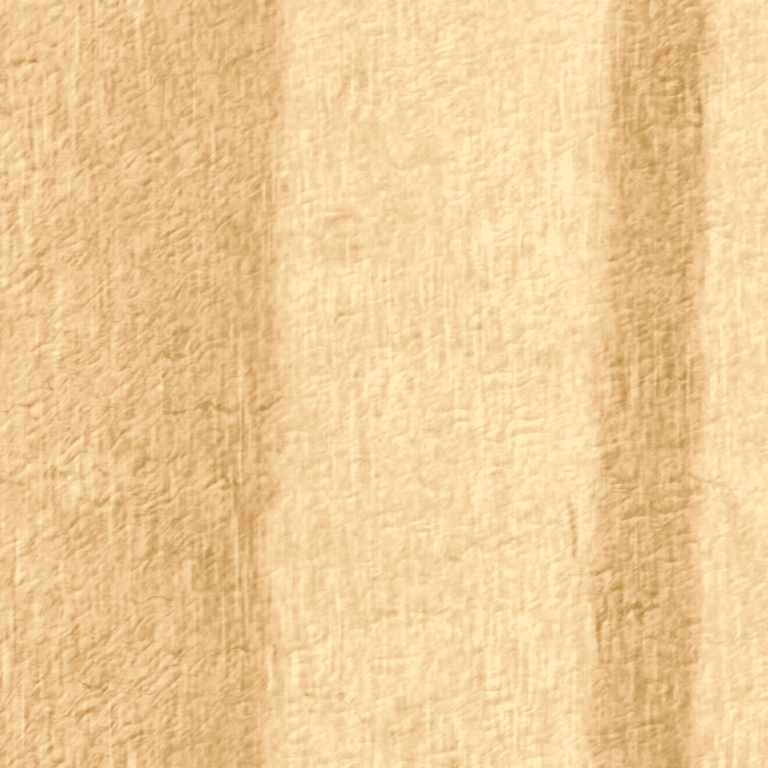
Give the GLSL for this texture, as a WebGL 1 fragment shader.

```glsl
precision highp float;
// Draped cream linen: soft vertical folds, crinkled relief, fine threads and creases.
uniform vec2 u_resolution;

#define SHADOW vec3(0.75, 0.56, 0.30)
#define MIDTONE vec3(0.93, 0.77, 0.555)
#define LIGHT vec3(1.0, 0.92, 0.725)
#define FOLD_LEAN 0.025
#define RELIEF_GAIN 0.44
#define THREAD_GAIN 0.27
#define GRAIN_GAIN 0.24
#define MOTTLE_GAIN 0.18
#define CREASE_GAIN 0.24

float hash(vec2 p) {
  return fract(sin(dot(p, vec2(127.1, 311.7))) * 43758.5453);
}

float noise(vec2 p) {
  vec2 cell = floor(p);
  vec2 f = fract(p);
  f = f * f * (3.0 - 2.0 * f);
  float low = mix(hash(cell), hash(cell + vec2(1.0, 0.0)), f.x);
  float high = mix(hash(cell + vec2(0.0, 1.0)), hash(cell + vec2(1.0, 1.0)), f.x);
  return mix(low, high, f.y);
}

float fbm(vec2 p) {
  float sum = 0.0;
  float amplitude = 0.5;
  for (int i = 0; i < 4; i++) {
    sum += amplitude * noise(p);
    p = p * 2.03 + vec2(17.3, 9.1);
    amplitude *= 0.5;
  }
  return sum;
}

vec2 rotate(vec2 p, float angle) {
  float c = cos(angle);
  float s = sin(angle);
  return vec2(c * p.x + s * p.y, c * p.y - s * p.x);
}

// Billowed height whose valleys form short wrinkles.
float wrinkleHeight(vec2 p) {
  float sum = 0.0;
  float amplitude = 1.0;
  for (int i = 0; i < 3; i++) {
    sum += amplitude * abs(2.0 * noise(p) - 1.0);
    p = rotate(p, 0.3) * 1.8 + vec2(5.7, 13.3);
    amplitude *= 0.55;
  }
  return sum;
}

// Slope of the wrinkles as seen in light from the upper left.
float relief(vec2 p, float angle, vec2 scale) {
  vec2 toLight = vec2(-0.0010, 0.0013);
  vec2 warp = 0.009 * vec2(noise(p * 37.0), noise(p * 37.0 + 41.0));
  vec2 a = rotate(p + warp + toLight, angle) * scale;
  vec2 b = rotate(p + warp - toLight, angle) * scale;
  return wrinkleHeight(b) - wrinkleHeight(a);
}

// Short, rough and sparse lines that run nearly level.
float crease(vec2 p) {
  vec2 q = rotate(p, 0.16) * vec2(7.0, 22.0) + 0.9 * fbm(p * 42.0);
  float line = 1.0 - smoothstep(0.0, 0.10, abs(noise(q) - 0.5));
  float dashes = smoothstep(0.3, 0.65, noise(p * vec2(38.0, 36.0) + 8.0));
  return line * dashes * smoothstep(0.36, 0.72, noise(p * vec2(10.0, 17.0) + 3.7));
}

// Broad light and shade across the folds.
float foldTone(float x) {
  float tone = mix(0.61, 0.49, smoothstep(0.0, 0.14, x));
  tone = mix(tone, 0.39, smoothstep(0.14, 0.33, x));
  tone = mix(tone, 0.77, smoothstep(0.335, 0.385, x));
  tone += 0.06 * smoothstep(0.5, 0.74, x);
  tone = mix(tone, 0.37, smoothstep(0.755, 0.805, x));
  return mix(tone, 0.79, smoothstep(0.895, 0.93, x));
}

// Two upright crevices beside the narrow fold.
float crevices(vec2 p) {
  float sum = 0.0;
  for (int i = 0; i < 2; i++) {
    float k = float(i);
    vec2 d = p - vec2(0.743 + 0.042 * k, 0.32 - 0.14 * k);
    d.x += 0.014 * (noise(vec2(p.y * 34.0, k)) - 0.5);
    float across = 1.0 - smoothstep(0.001, 0.006, abs(d.x));
    float ragged = mix(0.4, 1.0, noise(p * 75.0));
    sum += across * ragged * (1.0 - smoothstep(0.02, 0.07, abs(d.y)));
  }
  return sum;
}

void main() {
  vec2 p = gl_FragCoord.xy / u_resolution;

  // Folds with wandering edges
  float wander = 0.026 * (fbm(p * vec2(34.0, 28.0)) - 0.47);
  float x = p.x - FOLD_LEAN * (p.y - 0.5) + wander;
  float tone = foldTone(x);

  // Mottling and faint upright bands
  tone += MOTTLE_GAIN * (fbm(p * vec2(10.0, 16.0)) - 0.47);
  tone += 0.07 * (noise(vec2(p.x * 15.0, p.y * 1.5)) - 0.5);

  // Wrinkles: steep on the left, flatter on the right
  float steep = relief(p, 0.6, vec2(42.0, 70.0));
  float flatter = relief(p, 0.2, vec2(48.0, 60.0));
  float wrinkles = mix(steep, flatter, smoothstep(0.2, 0.45, x));
  tone += RELIEF_GAIN * wrinkles * mix(0.6, 1.1, noise(p * 9.0 + 20.0));

  // Short upright threads, pale strands and woven grain
  float patches = mix(0.4, 1.3, noise(p * vec2(11.0, 8.0) + 60.0));
  vec2 sway = vec2(0.003 * noise(p * vec2(14.0, 25.0)), 0.0);
  tone += THREAD_GAIN * patches * (noise((p + sway) * vec2(195.0, 28.0)) - 0.5);
  float strand = smoothstep(0.6, 1.0, noise((p + sway) * vec2(165.0, 16.0) + 31.0));
  tone += 0.20 * patches * (strand - 0.1);
  tone += GRAIN_GAIN * (noise(p * vec2(190.0, 115.0) + 12.0) - 0.5);

  // Creases with a lit lower lip
  tone -= CREASE_GAIN * (crease(p) - 0.4 * crease(p + vec2(0.0, 0.006)));
  tone -= 0.42 * crevices(p);

  vec3 color = mix(SHADOW, MIDTONE, clamp(tone * 2.0, 0.0, 1.0));
  color = mix(color, LIGHT, clamp(tone * 2.0 - 1.0, 0.0, 1.0));
  gl_FragColor = vec4(color, 1.0);
}
```
